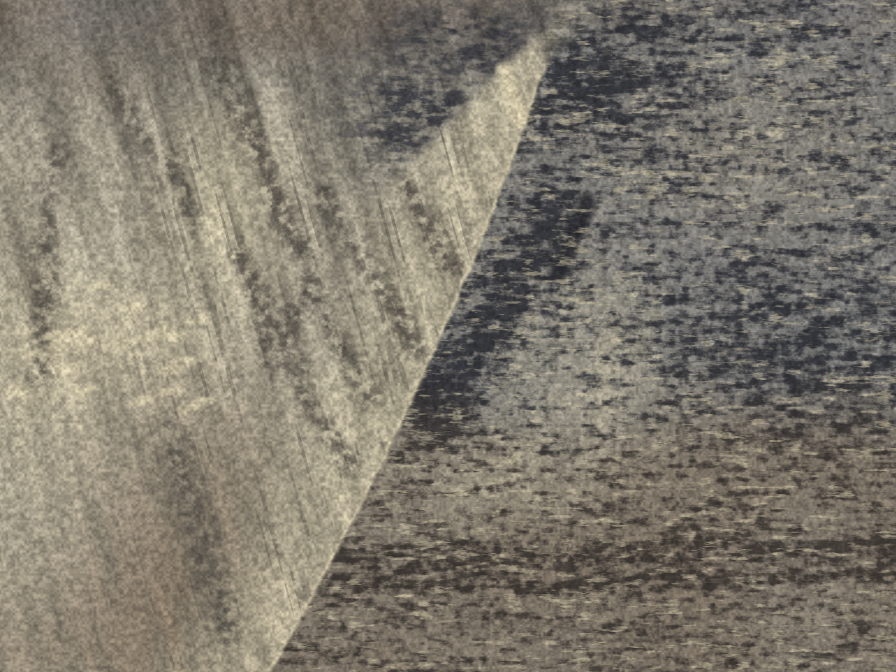
Give the GLSL for this texture, as a WebGL 2 fragment shader.

```glsl
#version 300 es
precision highp float;
uniform vec2 u_resolution;
out vec4 outColor;

const vec3 CREAM = vec3(0.79, 0.75, 0.63);
const vec3 SAND = vec3(0.64, 0.615, 0.54);
const vec3 STONE = vec3(0.54, 0.52, 0.475);
const vec3 BROWN = vec3(0.46, 0.40, 0.335);
const vec3 SLATE = vec3(0.43, 0.44, 0.455);
const vec3 INK = vec3(0.17, 0.175, 0.20);
const vec3 SHADOW = vec3(0.35, 0.33, 0.30);
const float GRAIN = 0.24;
const int FLECKS = 26;
const int STROKES = 11;
// Brush strokes on the pale side: start xy, end xy
const vec4 STROKE[STROKES] = vec4[](
  vec4(0.35, 0.62, 0.45, 0.45), vec4(0.48, 0.71, 0.62, 0.48),
  vec4(0.47, 0.60, 0.41, 0.46), vec4(0.36, 0.82, 0.45, 0.62),
  vec4(0.39, 0.51, 0.52, 0.31), vec4(0.60, 0.73, 0.67, 0.61),
  vec4(0.17, 0.87, 0.29, 0.68), vec4(0.08, 0.77, 0.06, 0.43),
  vec4(0.25, 0.36, 0.34, 0.05), vec4(0.47, 0.55, 0.55, 0.41),
  vec4(0.31, 0.95, 0.40, 0.74));

float hash(vec2 p) {
  vec3 q = fract(vec3(p.xyx) * 0.1031);
  q += dot(q, q.yzx + 33.33);
  return fract((q.x + q.y) * q.z);
}

float noise(vec2 p) {
  vec2 i = floor(p), f = fract(p);
  f = f * f * (3.0 - 2.0 * f);
  return mix(mix(hash(i), hash(i + vec2(1, 0)), f.x),
             mix(hash(i + vec2(0, 1)), hash(i + vec2(1, 1)), f.x), f.y);
}

float fbm(vec2 p) {
  float sum = 0.0, amp = 0.5;
  for (int i = 0; i < 4; i++) {
    sum += amp * noise(p);
    p = p * 2.03 + 17.3;
    amp *= 0.5;
  }
  return sum / 0.9375;
}

float blob(vec2 p, vec2 center, vec2 radius) {
  vec2 d = (p - center) / radius;
  return exp(-dot(d, d));
}

float segment(vec2 p, vec2 a, vec2 b) {
  vec2 d = b - a;
  return length(p - a - d * clamp(dot(p - a, d) / dot(d, d), 0.0, 1.0));
}

// Slanted, brushed pale surface left of the ridge
vec3 paleSide(vec2 p, float ridge) {
  float cloud = fbm(p * 6.0);
  float slant = p.x + 0.27 * p.y;
  float brush = fbm(vec2(slant * 45.0, p.y * 5.0));
  float pits = fbm(p * vec2(95.0, 110.0));
  float facet = smoothstep(-0.22, -0.05, ridge) * smoothstep(-0.02, 0.02, p.x + 0.15 - p.y);
  float light = 0.75 * facet + 0.75 * blob(p, vec2(0.18, 0.50), vec2(0.18, 0.11))
    + 0.85 * blob(p, vec2(0.34, 0.71), vec2(0.10, 0.14))
    + 0.4 * blob(p, vec2(0.04, 0.40), vec2(0.10, 0.25)) + 0.3 * (cloud - 0.5);
  vec3 col = mix(mix(STONE, SAND, 0.6), CREAM, clamp(light * 0.65, 0.0, 0.8));
  // Warm stain below, dusky veil above
  float stain = blob(p, vec2(0.30, 0.18), vec2(0.18, 0.22)) + 0.6 * (1.0 - smoothstep(0.0, 0.25, p.y));
  col = mix(col, BROWN, clamp(stain * (1.0 - 0.8 * facet) * (0.2 + 0.7 * brush), 0.0, 0.75));
  float veil = smoothstep(0.75, 1.0, p.y + 0.15 * (cloud - 0.5));
  col = mix(col, mix(SLATE, BROWN, cloud) * 0.95, veil * 0.8 * (1.0 - 0.8 * facet));
  col *= 1.0 + 0.5 * (brush - 0.5);
  // Broad shadows with ragged outlines
  float shade = 0.0;
  for (int i = 0; i < STROKES; i++) {
    float d = segment(p, STROKE[i].xy, STROKE[i].zw) + 0.035 * (brush - 0.5);
    shade = max(shade, exp(-d * d / 0.00032));
  }
  col = mix(col, SHADOW, shade * smoothstep(0.25, 0.70, pits) * 0.9);
  // Fine scratches
  float scratch = smoothstep(0.68, 0.88, noise(vec2(slant * 150.0, p.y * 9.0)));
  col = mix(col, SHADOW, 0.42 * scratch * smoothstep(0.08, 0.3, p.x) * smoothstep(0.25, 0.55, pits));
  // Dark wash above the lit facet
  float wash = max(blob(p, vec2(0.62, 0.83), vec2(0.11, 0.09)), 0.85 * blob(p, vec2(0.70, 0.93), vec2(0.15, 0.07)));
  wash *= 1.0 - smoothstep(-0.02, 0.02, p.x + 0.15 - p.y);
  float rag = smoothstep(0.34, 0.66, 0.6 * fbm(p * vec2(34.0, 130.0)) + 0.4 * pits);
  col = mix(col, INK * 1.15, clamp(wash * (0.3 + 0.85 * rag), 0.0, 0.85));
  // Scattered pale dabs
  for (int i = 0; i < FLECKS; i++) {
    float k = float(i);
    vec2 c = vec2(0.17, 0.48) + (vec2(hash(vec2(k, 3.0)), hash(vec2(k, 9.0))) - 0.5) * vec2(0.30, 0.19);
    vec2 q = p - c;
    q.y -= 0.15 * q.x + 0.012 * (pits - 0.5);
    float dab = 1.0 - smoothstep(0.4, 1.3, length(q / vec2(0.022, 0.008)));
    col = mix(col, CREAM * 1.04, dab * 0.6);
  }
  float tip = segment(p, vec2(0.75, 0.895), vec2(0.775, 0.82));
  return mix(col, CREAM * 1.05, 0.8 * (1.0 - smoothstep(0.006, 0.018, tip)));
}

// Weathered, horizontally grained dark surface
vec3 darkSide(vec2 p) {
  float cloud = fbm(p * 5.0 + 8.0);
  float grain = fbm(p * vec2(32.0, 150.0));
  float pits = fbm(p * vec2(100.0, 120.0) + 40.0);
  float low = 1.0 - smoothstep(0.28, 0.46, p.y + 0.12 * (cloud - 0.5));
  vec3 col = mix(mix(SLATE, STONE, 0.2 + 0.6 * cloud), mix(BROWN, STONE, 0.2 + 0.6 * cloud), low * 0.9);
  col = mix(col, BROWN, 0.5 * smoothstep(0.90, 1.0, p.y) * cloud);
  col = mix(col, STONE * 1.06, 0.6 * blob(p, vec2(1.08, 0.77), vec2(0.14, 0.14)));
  // Pale upright haze
  float haze = blob(p, vec2(0.89, 0.46), vec2(0.13, 0.16)) + 0.7 * blob(p, vec2(0.72, 0.28), vec2(0.12, 0.07));
  float upright = fbm(vec2((p.x - 0.12 * p.y) * 32.0, p.y * 6.0));
  col = mix(col, SAND * 1.04, clamp(haze * (0.1 + 1.1 * upright), 0.0, 0.8));
  // Ink pools: beside the ridge, at the top, at the right and in low bands
  float along = segment(p, vec2(0.65, 0.39), vec2(0.83, 0.67));
  float pool = 0.9 * (1.0 - smoothstep(0.015, 0.095, along + 0.06 * (cloud - 0.5)));
  pool += 0.8 * blob(p, vec2(0.89, 0.88), vec2(0.12, 0.09));
  pool += 0.5 * blob(p, vec2(1.16, 0.47), vec2(0.24, 0.12));
  float bandY = p.y + 0.03 * (noise(vec2(p.x * 5.0, 2.0)) - 0.5);
  pool += 0.6 * (blob(vec2(0, bandY), vec2(0, 0.18), vec2(1, 0.020)) + blob(vec2(0, bandY), vec2(0, 0.14), vec2(1, 0.012)));
  float rough = 0.5 * grain + 0.5 * pits;
  float stainInk = smoothstep(0.42, 0.74, rough + 0.24 * pool - 0.07 * haze);
  col = mix(col, mix(INK, INK * vec3(1.25, 1.1, 0.9), low), 0.88 * stainInk);
  float slash = segment(p, vec2(0.83, 0.59), vec2(0.875, 0.70));
  col = mix(col, INK * 0.85, 0.8 * (1.0 - smoothstep(0.004, 0.018, slash + 0.014 * (pits - 0.5))));
  // Pale horizontal chips
  float chips = smoothstep(0.58, 0.80, fbm(p * vec2(38.0, 160.0) + 71.0));
  return mix(col, CREAM * 0.93, chips * 0.6);
}

void main() {
  vec2 p = gl_FragCoord.xy / u_resolution.y;
  p.x *= 4.0 * u_resolution.y / (3.0 * u_resolution.x);
  float ridge = p.x - (0.40 + 0.578 * p.y - 0.137 * p.y * p.y);
  ridge += 0.004 * (noise(p * 55.0) - 0.5);
  float soft = 1.0 / u_resolution.y + 0.001 + 0.10 * smoothstep(0.88, 1.0, p.y);
  vec3 col = mix(paleSide(p, ridge), darkSide(p), smoothstep(-soft, soft, ridge));
  // Bright worn rim
  float rim = exp(-pow(ridge / 0.0035, 2.0)) * (1.0 - smoothstep(0.86, 0.94, p.y));
  col = mix(col, CREAM * 1.03, rim * 0.65);
  // Surface grain
  col *= 1.0 + GRAIN * (noise(p * 290.0) + noise(p * 150.0) - 1.0);
  outColor = vec4(clamp(col, 0.0, 1.0), 1.0);
}
```
